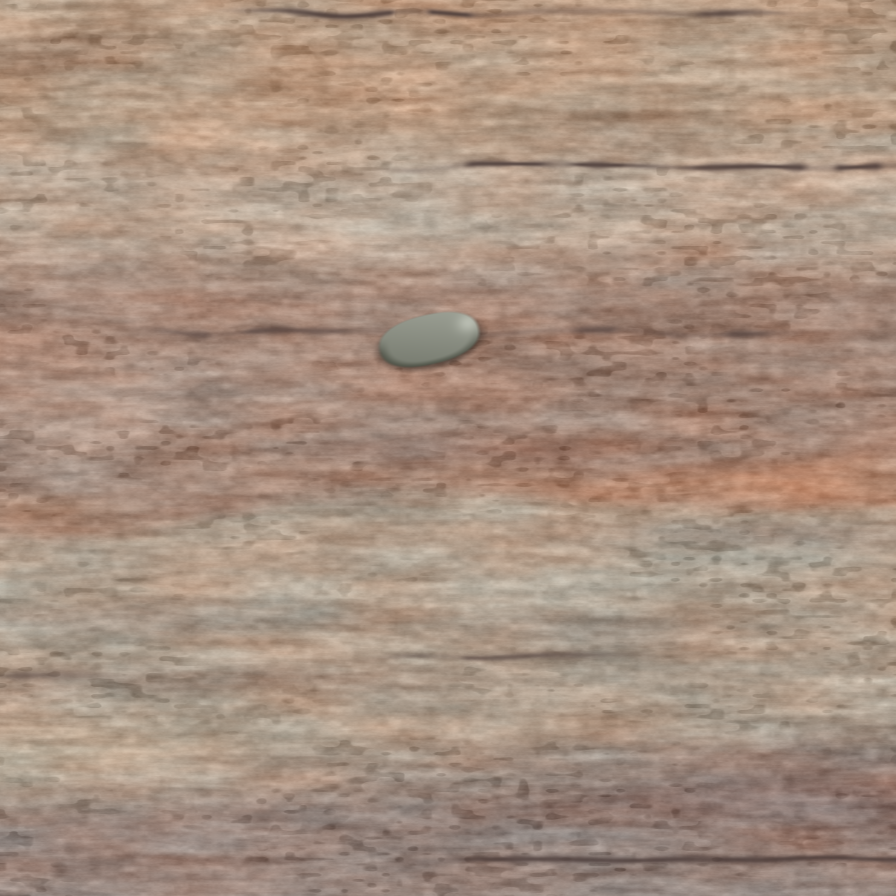
A WebGL 1 fragment shader for this texture:

```glsl
precision highp float;
// Weathered horizontal wood grain with dark cracks and a smooth grey-green pebble.
uniform vec2 u_resolution;

#define PALE vec3(0.735, 0.655, 0.585)
#define TAN vec3(0.720, 0.615, 0.525)
#define RUSSET vec3(0.640, 0.525, 0.465)
#define BEIGE vec3(0.690, 0.622, 0.555)
#define DUSK vec3(0.590, 0.510, 0.475)
#define CRACK_COLOR vec3(0.290, 0.230, 0.220)
#define GRAIN 0.26
#define SPECKLE 0.17
#define PEBBLE_CENTER vec2(0.479, 0.621)
#define PEBBLE_RADII vec2(0.0565, 0.0275)
#define PEBBLE_TILT 0.23

float hash(vec2 p) {
  vec3 q = fract(vec3(p.xyx) * 0.1031);
  q += dot(q, q.yzx + 33.33);
  return fract((q.x + q.y) * q.z);
}

float noise(vec2 p) {
  vec2 i = floor(p), f = fract(p);
  f = f * f * (3.0 - 2.0 * f);
  return mix(mix(hash(i), hash(i + vec2(1.0, 0.0)), f.x),
             mix(hash(i + vec2(0.0, 1.0)), hash(i + 1.0), f.x), f.y);
}

float fbm(vec2 p) {
  float sum = 0.0, amp = 0.5;
  for (int i = 0; i < 4; i++) {
    sum += amp * noise(p);
    p = p * 2.03 + 17.3;
    amp *= 0.5;
  }
  return sum / 0.9375;
}

// Soft elliptical spot, 1 at its center.
float spot(vec2 p, vec2 center, vec2 radii) {
  vec2 d = (p - center) / radii;
  return exp(-dot(d, d));
}

// Thin wavering split from x0 to x1, tapered at its ends.
float crack(vec2 p, float y, float x0, float x1, float width) {
  float wander = (noise(vec2(p.x * 13.0, y * 91.0)) - 0.5) * 0.009;
  float span = smoothstep(x0, x0 + 0.14, p.x) * (1.0 - smoothstep(x1 - 0.14, x1, p.x));
  float broken = 0.35 + 0.65 * smoothstep(0.25, 0.6, noise(vec2(p.x * 24.0, y * 57.0)));
  float d = (p.y - y - wander) / (width * (0.6 + 0.7 * noise(vec2(p.x * 45.0, y * 33.0))));
  return span * broken * exp(-d * d);
}

// Broad colour bands from the bottom up, then local stains.
vec3 boards(vec2 p) {
  vec2 q = p + vec2(0.0, (fbm(p * vec2(4.0, 18.0)) - 0.5) * 0.045);
  float seam = 0.445 - 0.045 * (1.0 - smoothstep(0.05, 0.35, p.x)) - 0.006 * smoothstep(0.5, 0.9, p.x);
  vec3 c = mix(DUSK, BEIGE, smoothstep(0.09, 0.19, q.y + 0.05 * (0.5 - p.x)));
  c = mix(c, RUSSET, smoothstep(seam - 0.012, seam + 0.016, q.y));
  c = mix(c, PALE, smoothstep(0.66, 0.75, q.y));
  c = mix(c, TAN, smoothstep(0.80, 0.88, q.y));
  c += vec3(0.075, 0.015, -0.025) * spot(q, vec2(0.90, 0.465), vec2(0.45, 0.025));
  c += vec3(0.040, 0.060, 0.065) * spot(q, vec2(0.10, 0.53), vec2(0.19, 0.07));
  c += vec3(0.035, 0.005, -0.020) * spot(q, vec2(0.05, 0.425), vec2(0.12, 0.018));
  c += vec3(0.035, 0.025, 0.010) * spot(q, vec2(0.05, 0.16), vec2(0.25, 0.035));
  c += vec3(0.020, 0.025, 0.025) * spot(q, vec2(0.60, 0.35), vec2(0.45, 0.035));
  c -= vec3(0.090, 0.110, 0.110) * spot(q, vec2(0.69, 0.865), vec2(0.11, 0.025));
  c -= vec3(0.080, 0.080, 0.070) * spot(q, vec2(0.05, 0.94), vec2(0.12, 0.025));
  c -= vec3(0.080, 0.075, 0.060) * spot(q, vec2(0.86, 0.407), vec2(0.18, 0.018));
  c -= vec3(0.090, 0.080, 0.065) * spot(q, vec2(0.68, 0.295), vec2(0.14, 0.035));
  c -= vec3(0.050, 0.065, 0.060) * spot(q, vec2(0.22, 0.235), vec2(0.28, 0.016));
  c -= vec3(0.055, 0.055, 0.045) * spot(q, vec2(0.15, 0.31), vec2(0.28, 0.016));
  c -= vec3(0.060, 0.070, 0.060) * spot(q, vec2(0.88, 0.13), vec2(0.25, 0.055));
  c -= vec3(0.060, 0.060, 0.050) * spot(q, vec2(0.55, 0.495), vec2(0.18, 0.018));
  return c;
}

vec3 wood(vec2 p) {
  vec3 c = boards(p);
  vec2 warped = p + vec2(0.0, 0.010 * noise(p * vec2(7.0, 12.0)));
  float fibre = fbm(warped * vec2(13.0, 105.0)) - 0.5;
  float fleck = fbm(p * vec2(75.0, 130.0) + 41.0) - 0.5;
  float stain = fbm(p * vec2(9.0, 32.0) + 73.0) - 0.5;
  c += GRAIN * fibre * vec3(0.92, 1.0, 1.0) + SPECKLE * fleck;
  c += stain * vec3(0.10, -0.02, -0.07);
  float pits = smoothstep(0.62, 0.82, noise(p * vec2(65.0, 170.0) + 9.0));
  c -= 0.09 * pits * smoothstep(0.42, 0.62, fbm(p * vec2(7.0, 20.0) + 5.0));
  float split = crack(p, 0.985, 0.22, 0.92, 0.0040);
  split = max(split, crack(p, 0.813, 0.40, 1.20, 0.0040));
  split = max(split, 0.75 * crack(p, 0.629, 0.12, 0.95, 0.0040));
  split = max(split, 0.65 * crack(p, 0.265, 0.38, 0.74, 0.0035));
  split = max(split, 0.90 * crack(p, 0.040, 0.42, 1.20, 0.0040));
  split = max(split, 0.55 * crack(p, 0.246, -0.20, 0.16, 0.0045));
  return mix(c, CRACK_COLOR, 0.85 * split);
}

// Pebble-aligned coordinates, unit length on the rim.
vec2 pebbleSpace(vec2 p) {
  float c = cos(PEBBLE_TILT), s = sin(PEBBLE_TILT);
  vec2 d = p - PEBBLE_CENTER;
  return vec2(c * d.x + s * d.y, c * d.y - s * d.x) / PEBBLE_RADII;
}

void main() {
  vec2 p = gl_FragCoord.xy / u_resolution;
  vec3 color = wood(p);
  vec2 q = pebbleSpace(p);
  float r = pow(pow(abs(q.x), 2.3) + pow(abs(q.y), 2.3), 1.0 / 2.3);
  float shadow = 1.0 - smoothstep(0.88, 1.22, length(pebbleSpace(p + vec2(-0.001, 0.003))));
  color *= 1.0 - 0.42 * shadow;
  vec3 stone = vec3(0.535, 0.550, 0.505) + 0.055 * q.y + 0.035 * q.x;
  stone += 0.14 * spot(q, vec2(0.82, 0.28), vec2(0.22, 0.38));
  stone -= 0.15 * smoothstep(0.76, 1.0, r) * smoothstep(0.3, -0.5, q.y + 0.25 * q.x);
  float edge = 0.0015 / PEBBLE_RADII.y;
  color = mix(color, stone, 1.0 - smoothstep(1.0 - edge, 1.0 + edge, r));
  gl_FragColor = vec4(clamp(color, 0.0, 1.0), 1.0);
}
```
